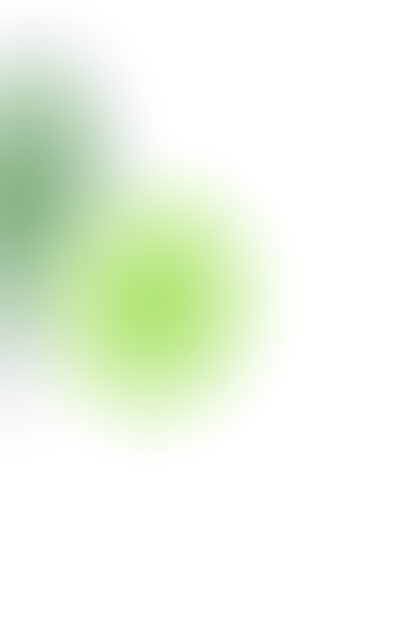
Write a Shadertoy shader that draws this background.

```glsl
// Lengths are fractions of the canvas width; the canvas is ASPECT units tall.
const float ASPECT = 1.6;

const vec3 PAPER = vec3(1.0);
const vec3 LIME  = vec3(0.70, 0.902, 0.47);
const vec3 MOSS  = vec3(0.545, 0.712, 0.54);
const vec3 MIST  = vec3(0.66, 0.73, 0.70);

const vec2 LIME_CENTER = vec2(0.383, 0.842);
const vec2 LIME_RADII  = vec2(0.396, 0.438);
const float LIME_TILT  = 0.22;

const vec2 MOSS_CENTER = vec2(0.042, 1.105);
const vec2 MOSS_RADII  = vec2(0.405, 0.555);
const float MOSS_TILT  = 0.20;

const vec2 MIST_CENTER = vec2(0.0, 0.725);
const vec2 MIST_RADII  = vec2(0.30, 0.32);
const float MIST_OPACITY = 0.22;

// Soft elliptical coverage; positive tilt leans the top to the right.
float softEllipse(vec2 p, vec2 center, vec2 radii, float tilt) {
    vec2 d = p - center;
    float c = cos(tilt), s = sin(tilt);
    vec2 local = vec2(c * d.x - s * d.y, s * d.x + c * d.y);
    return 1.0 - smoothstep(0.0, 1.0, length(local / radii));
}

void mainImage(out vec4 fragColor, in vec2 fragCoord) {
    vec2 p = fragCoord / iResolution.xy * vec2(1.0, ASPECT);

    float mist = MIST_OPACITY * softEllipse(p, MIST_CENTER, MIST_RADII, 0.0);
    float moss = softEllipse(p, MOSS_CENTER, MOSS_RADII, MOSS_TILT);
    float lime = softEllipse(p, LIME_CENTER, LIME_RADII, LIME_TILT);

    // Layers from back to front; moss turns grayer toward its rim
    vec3 color = mix(PAPER, MIST, mist);
    color = mix(color, mix(MIST, MOSS, smoothstep(0.0, 0.5, moss)), moss);
    color = mix(color, LIME, lime);

    fragColor = vec4(color, 1.0);
}
```
